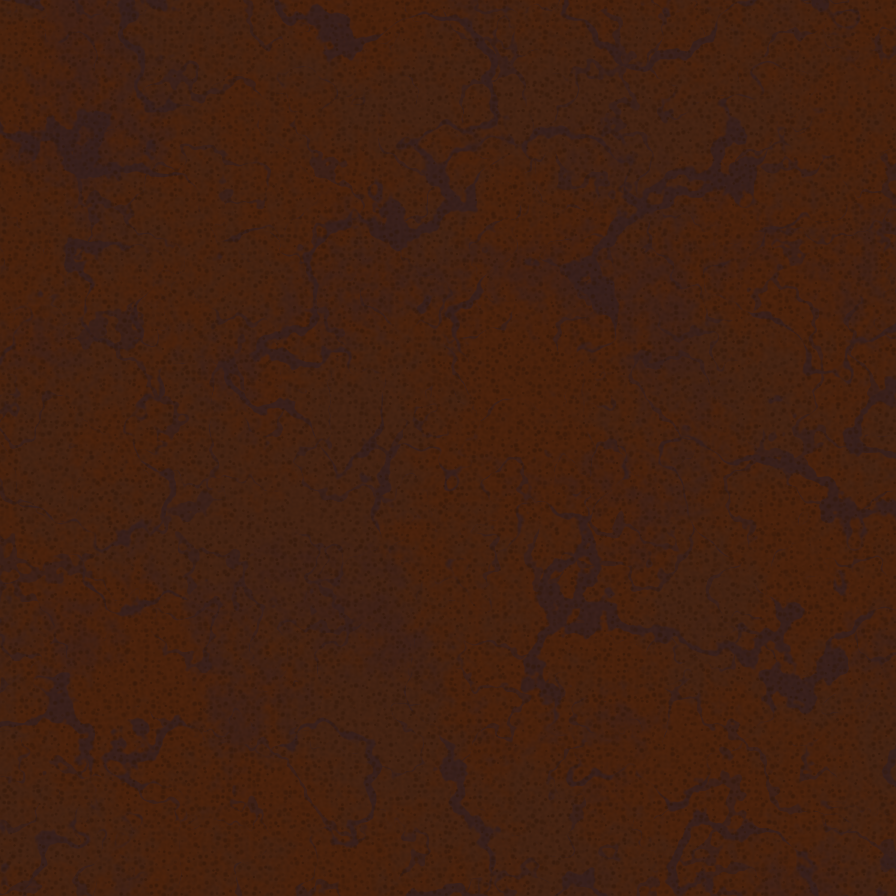
This texture is drawn by a Shadertoy shader. Its source:

```glsl
// Dark rusted metal: a warm brown ground with faint cloudy stains and fine pits,
// crossed by broken, ragged violet-grey veins. The veins are zero crossings of
// layered gradient noise, thinned and interrupted by a second noise field.

const vec3 RUST_WARM = vec3(0.293, 0.132, 0.045);
const vec3 RUST_DULL = vec3(0.268, 0.137, 0.072);
const vec3 STAIN     = vec3(0.237, 0.125, 0.098);
const vec3 VEIN      = vec3(0.212, 0.122, 0.115);
const vec3 PIT       = vec3(0.185, 0.085, 0.030);

vec2 hash2(vec2 cell) {
    vec3 h = fract(vec3(cell.xyx) * vec3(0.1031, 0.1030, 0.0973));
    h += dot(h, h.yzx + 33.33);
    return fract((h.xx + h.yz) * h.zy);
}

float cornerSlope(vec2 cell, vec2 offset) {
    float angle = 6.28318 * hash2(cell).x;
    return dot(vec2(cos(angle), sin(angle)), offset);
}

// Gradient noise, roughly -0.7 to 0.7
float noise(vec2 p) {
    vec2 cell = floor(p);
    vec2 f = p - cell;
    vec2 u = f * f * f * (f * (f * 6.0 - 15.0) + 10.0);
    vec2 e = vec2(1.0, 0.0);
    float low  = mix(cornerSlope(cell, f), cornerSlope(cell + e, f - e), u.x);
    float high = mix(cornerSlope(cell + e.yx, f - e.yx),
                     cornerSlope(cell + e.xx, f - e.xx), u.x);
    return mix(low, high, u.y);
}

float fbm(vec2 p, int octaves, float gain) {
    float sum = 0.0;
    float amplitude = 1.0;
    for (int i = 0; i < octaves; i++) {
        sum += amplitude * noise(p);
        p = mat2(1.6, 1.2, -1.2, 1.6) * p + 17.3;
        amplitude *= gain;
    }
    return sum;
}

// Ragged veins whose width swells and vanishes along their length
float veins(vec2 p, float scale, float width) {
    float ridge = abs(fbm(p * scale, 4, 0.5));
    float presence = smoothstep(-0.25, 0.45, fbm(p * scale * 0.8 + 41.0, 3, 0.6));
    float fray = 0.045 * fbm(p * 75.0 + 9.0, 2, 0.6);
    float edge = width * presence - ridge + fray * (0.4 + presence);
    return smoothstep(-0.012, 0.022, edge);
}

// Soft round pits, one per jittered grid cell
float pits(vec2 p, float density, float radius) {
    vec2 grid = p * density;
    vec2 base = floor(grid);
    float cover = 0.0;
    for (int y = -1; y <= 1; y++) {
        for (int x = -1; x <= 1; x++) {
            vec2 cell = base + vec2(x, y);
            vec2 centre = cell + 0.15 + 0.7 * hash2(cell);
            vec2 variety = hash2(cell + 71.0);
            float size = radius * (0.6 + 0.8 * variety.x);
            float dist = length(grid - centre);
            cover = max(cover, variety.y * (1.0 - smoothstep(size * 0.4, size * 1.4, dist)));
        }
    }
    return cover;
}

void mainImage(out vec4 fragColor, in vec2 fragCoord) {
    vec2 p = fragCoord / min(iResolution.x, iResolution.y);

    // Ground: warm and dull rust with cloudy stains
    float clouds = fbm(p * 4.0 + 3.0, 4, 0.6);
    float mottle = fbm(p * 48.0 + 25.0, 3, 0.6);
    vec3 color = mix(RUST_WARM, RUST_DULL,
                     smoothstep(-0.45, 0.45, clouds + 0.45 * mottle));
    float stain = smoothstep(0.05, 0.75, fbm(p * 5.0 + 60.0, 3, 0.55) + 0.4 * mottle);
    color = mix(color, STAIN, 0.65 * stain);

    // Broken veins, with smaller crumbs around them
    float vein = veins(p + 5.0, 6.0, 0.075);
    float crumbs = veins(p + 13.0, 11.0, 0.065);
    color = mix(color, VEIN, max(0.85 * vein, 0.65 * crumbs));

    // Pits and fine grain
    color = mix(color, PIT, 0.55 * pits(p, 150.0, 0.32));
    color *= 1.0 + 0.09 * noise(p * 210.0 + 8.0);

    fragColor = vec4(color, 1.0);
}
```
